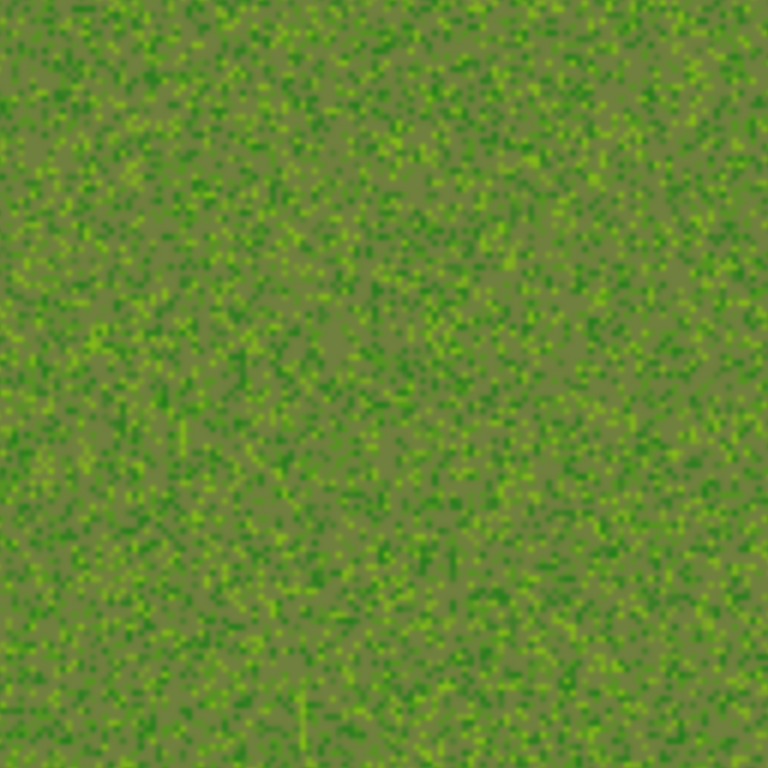
Reproduce this texture procedurally as a three.js fragment shader.

```glsl
// Mossy turf: soft dark, leaf and lime green grains scattered over olive soil.
varying vec2 vUv;

const float GRAINS_ACROSS = 128.0;
const float GRAIN_SOFTNESS = 0.46; // blur radius, in grain cells

const vec3 OLIVE = vec3(0.440, 0.500, 0.243);
const vec3 DARK_GREEN = vec3(0.110, 0.490, 0.085);
const vec3 LEAF_GREEN = vec3(0.300, 0.610, 0.090);
const vec3 LIME = vec3(0.530, 0.770, 0.070);

const float DARK_SHARE = 0.17;
const float LEAF_SHARE = 0.14;
const float LIME_SHARE = 0.12;

// Two independent random values per cell
vec2 hash22(vec2 p) {
  vec3 q = fract(vec3(p.xyx) * vec3(0.1031, 0.1030, 0.0973));
  q += dot(q, q.yzx + 33.33);
  return fract((q.xx + q.yz) * q.zy);
}

// Colour of one cell: bare soil or a grain of varying strength
vec3 grainColor(vec2 cell) {
  vec2 rnd = hash22(cell + 17.0);
  float strength = mix(0.45, 1.0, rnd.y);
  float leafEnd = DARK_SHARE + LEAF_SHARE;
  float limeEnd = leafEnd + LIME_SHARE;

  if (rnd.x < DARK_SHARE) return mix(OLIVE, DARK_GREEN, strength);
  if (rnd.x < leafEnd) return mix(OLIVE, LEAF_GREEN, strength);
  if (rnd.x < limeEnd) return mix(OLIVE, LIME, strength);
  return OLIVE;
}

// Gaussian blend of the nearest cells, giving round soft grains
vec3 softGrains(vec2 p, float softness) {
  vec2 cell = floor(p);
  vec3 sum = vec3(0.0);
  float total = 0.0;
  for (int y = -1; y <= 1; y++) {
    for (int x = -1; x <= 1; x++) {
      vec2 neighbor = cell + vec2(float(x), float(y));
      vec2 offset = p - neighbor - 0.5;
      float weight = exp(-dot(offset, offset) / (2.0 * softness * softness));
      sum += grainColor(neighbor) * weight;
      total += weight;
    }
  }
  return sum / total;
}

void main() {
  vec3 color = softGrains(vUv * GRAINS_ACROSS, GRAIN_SOFTNESS);
  gl_FragColor = vec4(color, 1.0);
}
```
